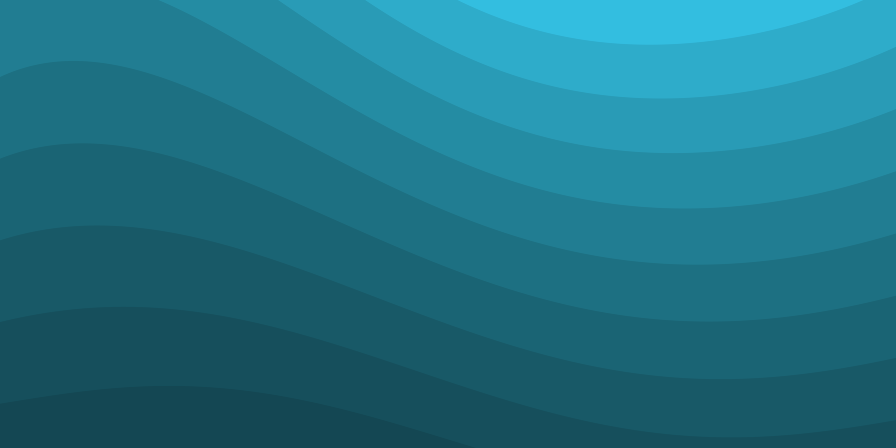
Reproduce this background procedurally as a WebGL 1 fragment shader.

```glsl
precision highp float;
// Ten stacked teal wave bands, brightening from the lower left to the top right.
uniform vec2 u_resolution;

// Height of one wave crest line at x; both run from 0 to 1.
float waveHeight(float x, float index) {
    // The middle wave, measured down from the top.
    float middle = 0.1719 + x * (-0.9384 + x * (6.9238
                 + x * (-10.4484 + x * (6.2297 - 1.4175 * x))));
    // Distance between waves, which narrows to the right.
    float spread = -0.5469 + x * (-0.4250 + x * (5.2961
                 + x * (-11.978 + x * (10.710 - 3.4729 * x))));
    float bend = 0.0281 * x * (1.0 - x);
    float offset = (index - 4.0) / 3.0;
    return 1.0 - (middle + offset * (spread + offset * bend));
}

// Dark teal at 0, bright cyan at 1.
vec3 bandColor(float level) {
    return vec3(0.078, 0.278, 0.325)
         + level * vec3(0.049, 0.282, 0.307)
         + level * level * vec3(0.073, 0.184, 0.248);
}

void main() {
    vec2 uv = gl_FragCoord.xy / u_resolution;
    float edge = 0.6 / u_resolution.y;

    // Count the waves lying below this point, with softened edges.
    float level = 0.0;
    for (int i = 0; i < 9; i++) {
        float height = waveHeight(uv.x, float(i));
        level += smoothstep(-edge, edge, uv.y - height);
    }

    gl_FragColor = vec4(bandColor(level / 9.0), 1.0);
}
```
